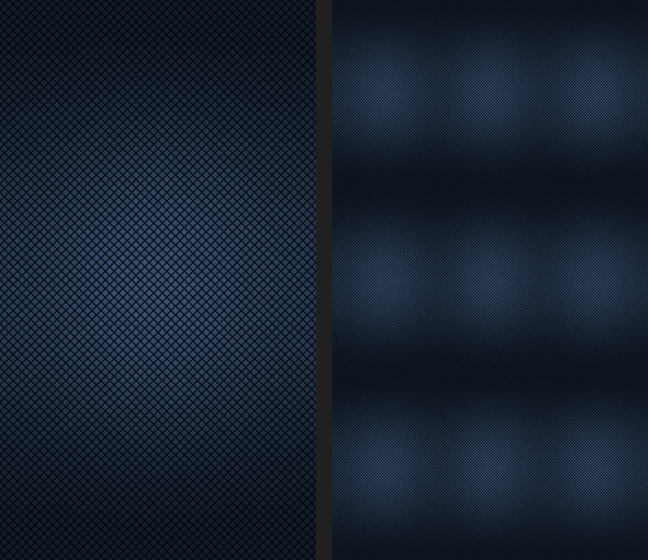
Left, the tile; right, the same tile 3 across and 3 down.
Give the GLSL for this pattern, as a WebGL 1 fragment shader.

```glsl
precision highp float;

uniform vec2 u_resolution;

const vec2 CELLS = vec2(36.0, 64.0);         // diamonds across and down
const float GAP_HALF_WIDTH = 0.09;           // in strand widths
const vec3 GAP_COLOR = vec3(0.018, 0.032, 0.065);
const vec3 EDGE_COLOR = vec3(0.070, 0.107, 0.155);
const vec3 CENTER_COLOR = vec3(0.222, 0.308, 0.425);
const float SIDE_GLOW = 0.62;                // glow left at the side edges
const float CROWN_SHADE = 0.16;              // darkening at strand ends
const float TOP_LIGHT = 0.09;
const float THREAD_COUNT = 2.0;
const float THREAD_DEPTH = 0.04;
const float CELL_VARIATION = 0.08;
const float TAU = 6.2831853;

float hash(vec2 p) {
    return fract(sin(dot(p, vec2(127.1, 311.7))) * 43758.5453);
}

// Soft light, brightest in the middle and periodic on both axes
float centerGlow(vec2 uv) {
    vec2 wave = 0.5 - 0.5 * cos(TAU * uv);
    return wave.y * mix(SIDE_GLOW, 1.0, wave.x);
}

// 0 in the gaps between strands, 1 on the strands
float strandMask(vec2 local, float pixel) {
    vec2 edge = min(local, 1.0 - local);
    vec2 mask = smoothstep(GAP_HALF_WIDTH - 0.5 * pixel,
                           GAP_HALF_WIDTH + 0.5 * pixel, edge);
    return mask.x * mask.y;
}

// Relief of one woven diamond; parity selects the strand on top
float strandShade(vec2 local, float parity) {
    float along = mix(local.x, local.y, parity);
    float across = mix(local.y, local.x, parity);
    float bend = 2.0 * along - 1.0;
    float crown = 1.0 - CROWN_SHADE * bend * bend;
    float light = TOP_LIGHT * (local.x - local.y);
    float thread = THREAD_DEPTH * cos(TAU * THREAD_COUNT * across);
    return crown + light + thread;
}

void main() {
    vec2 uv = gl_FragCoord.xy / u_resolution;
    vec2 grid = uv * CELLS;
    float pixel = length(CELLS / u_resolution);

    // Diagonal strand coordinates
    vec2 diagonal = vec2(grid.x + grid.y, grid.x - grid.y);
    vec2 cell = floor(diagonal);
    vec2 local = diagonal - cell;
    float parity = mod(cell.x + cell.y, 2.0);

    // Wrapped diamond centre, so the variation tiles
    vec2 center = 0.5 * vec2(cell.x + cell.y + 1.0, cell.x - cell.y);
    float variation = CELL_VARIATION * (hash(mod(center, CELLS)) - 0.5);

    // Woven surface under the glow
    float glow = centerGlow(uv);
    vec3 strand = mix(EDGE_COLOR, CENTER_COLOR, glow);
    strand *= strandShade(local, parity) + variation;
    vec3 gap = GAP_COLOR * mix(0.8, 1.3, glow);
    gl_FragColor = vec4(mix(gap, strand, strandMask(local, pixel)), 1.0);
}
```
